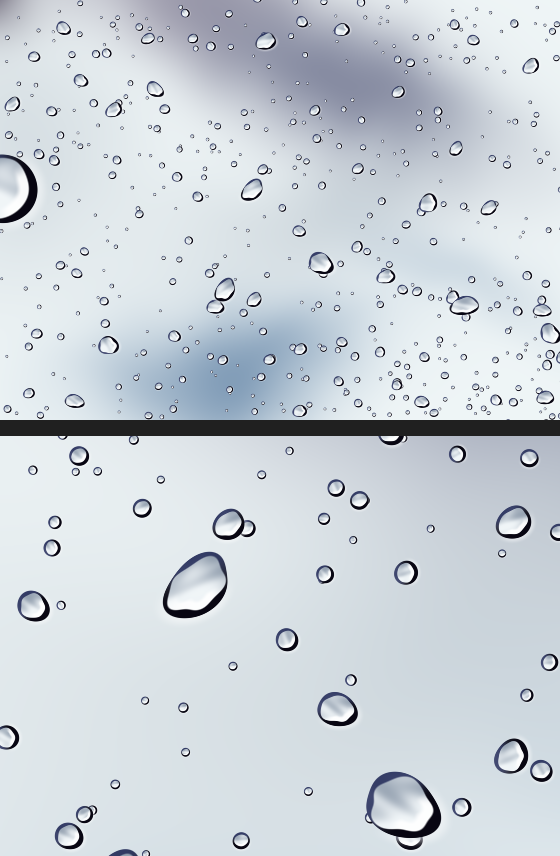
Top: the whole. Bottom: its middle third, enlarged.
This texture is drawn by a WebGL 1 fragment shader. Its source:

```glsl
precision highp float;
// Raindrops with dark refracting rims on a window before a soft cloudy sky.
uniform vec2 u_resolution;

const vec3 CLOUD_WHITE = vec3(0.935, 0.960, 0.965);
const vec3 MIST        = vec3(0.75, 0.79, 0.82);
const vec3 STORM       = vec3(0.51, 0.53, 0.62);
const vec3 MAUVE       = vec3(0.59, 0.57, 0.64);
const vec3 RAIN_BLUE   = vec3(0.49, 0.60, 0.71);
const vec3 CORNER_DARK = vec3(0.22, 0.18, 0.27);
const vec3 INK         = vec3(0.03, 0.025, 0.07);
const vec3 NAVY        = vec3(0.10, 0.13, 0.32);
const vec3 DROP_SHADE  = vec3(0.58, 0.63, 0.69);
const vec3 DROP_LIGHT  = vec3(0.94, 0.96, 0.97);
const vec3 GLINT       = vec3(1.0);
const vec2 SHADOW_DIR  = vec2(0.85, -0.53);
const vec2 GIANT_POS   = vec2(0.005, 0.55);
const float GIANT_RADIUS = 0.083;
const float JITTER     = 0.85;

vec2 hash2(vec2 p) {
  vec3 q = fract(vec3(p.xyx) * vec3(0.1031, 0.1030, 0.0973));
  q += dot(q, q.yzx + 33.33);
  return fract((q.xx + q.yz) * q.zy);
}

vec2 rotate(vec2 p, float angle) {
  float c = cos(angle), s = sin(angle);
  return vec2(c * p.x + s * p.y, c * p.y - s * p.x);
}

// Soft elliptical patch of cloud.
float patchAt(vec2 p, vec2 center, vec2 size, float angle) {
  vec2 q = rotate(p - center, angle) / size;
  return exp(-dot(q, q));
}

// Layered sines give the clouds their uneven edges.
vec2 cloudWarp(vec2 p) {
  vec2 w = vec2(0.0);
  float amp = 0.035, freq = 6.0;
  for (int i = 0; i < 4; i++) {
    w += amp * sin(freq * p.yx + vec2(1.3, 4.1) + w * freq);
    p = rotate(p, 0.9);
    freq *= 1.8;
    amp *= 0.5;
  }
  return w;
}

vec3 sky(vec2 p) {
  vec2 q = p + cloudWarp(p);
  vec3 col = CLOUD_WHITE;
  col = mix(col, MIST, 0.62 * patchAt(q, vec2(0.78, 0.54), vec2(0.40, 0.16), 0.35));
  col = mix(col, MIST, 0.50 * patchAt(q, vec2(0.02, 0.60), vec2(0.28, 0.30), 0.0));
  col = mix(col, MAUVE, 0.85 * patchAt(q, vec2(0.50, 1.02), vec2(0.32, 0.16), -0.3));
  col = mix(col, STORM, 0.95 * patchAt(q, vec2(0.81, 0.81), vec2(0.36, 0.14), -0.55));
  col = mix(col, RAIN_BLUE, 0.95 * patchAt(q, vec2(0.57, 0.13), vec2(0.29, 0.15), 0.25));
  col = mix(col, RAIN_BLUE, 0.25 * patchAt(q, vec2(1.08, 0.34), vec2(0.28, 0.07), -0.5));
  return mix(col, CORNER_DARK, 0.95 * patchAt(q, vec2(-0.02, 1.03), vec2(0.13, 0.12), 0.0));
}

// Drops gather in two bands and toward the lower right.
float crowding(vec2 p) {
  float middle = exp(-pow(abs(p.y - 0.66) / 0.09, 2.0));
  float top = exp(-pow(abs(p.y - 0.94) / 0.07, 2.0));
  float low = smoothstep(0.50, 0.05, p.y) * smoothstep(0.20, 0.95, p.x);
  return 0.38 + 0.55 * middle + 0.55 * top + 0.75 * low;
}

// Paints one drop: mottled lens, uneven dark rim, sharp white glints.
vec3 paintDrop(vec3 col, vec2 d, float radius, vec2 seed, float irregular) {
  float tilt = (seed.x - 0.5) * 1.8;
  vec2 q = rotate(d, tilt);
  float stretch = 1.0 + irregular * 0.6 * seed.y;
  q *= vec2(inversesqrt(stretch), sqrt(stretch)) / radius;
  float angle = atan(q.y, q.x + 1e-5);
  float wobble = sin(2.0 * angle + 6.3 * seed.y) + 0.8 * sin(3.0 * angle + 6.3 * seed.x);
  float r = length(q) / (1.0 + 0.07 * irregular * wobble);
  float soft = 0.6 / (u_resolution.y * radius);
  float mask = 1.0 - smoothstep(1.0 - soft, 1.0 + soft, r);

  // The rim swells on the shadow side and thins where light enters.
  vec2 dir = d / max(length(d), 1e-5);
  float side = dot(dir, rotate(SHADOW_DIR, (seed.y - 0.5) * 2.0));
  float ripple = irregular * 0.05 * sin(5.0 * angle + 9.0 * seed.x);
  float fine = 1.0 - smoothstep(0.004, 0.022, radius);
  float rimWidth = 0.10 + 0.10 * fine + 0.15 * smoothstep(0.0, 1.0, side)
    + 0.08 * smoothstep(0.4, 1.0, -side) + ripple;
  float blur = max(soft, 0.03);
  float rim = smoothstep(1.0 - rimWidth - blur, 1.0 - rimWidth + blur, r);
  rim *= 0.80 + 0.20 * smoothstep(-0.5, 0.5, side);

  float mottle = sin(3.5 * q.x + 6.3 * seed.x + 1.5 * sin(3.0 * q.y)) * sin(4.0 * q.y + 6.3 * seed.y);
  float lift = 0.45 - 0.45 * d.y / radius + 0.22 * mottle;
  vec3 lens = mix(DROP_SHADE, DROP_LIGHT, smoothstep(-0.1, 0.75, lift));
  float inner = r + rimWidth;
  float glint = smoothstep(0.62, 0.80, inner) * smoothstep(0.1, 0.7, side);
  lens = mix(lens, GLINT, 0.9 * glint);
  vec3 rimColor = mix(NAVY, INK, smoothstep(-0.7, 0.2, side + 0.5 * (seed.x - 0.5)));
  // Light focused through the drop leaves a faint bright edge on the glass.
  float halo = smoothstep(1.35, 1.0, r) * smoothstep(-0.2, 0.8, side);
  col = mix(col, GLINT, 0.45 * halo);
  return mix(col, mix(lens, rimColor, rim), mask);
}

// Scatters drops of one size range over jittered cells.
vec3 scatter(vec3 col, vec2 p, float cell, vec2 radii, float density, float salt) {
  vec2 home = floor(p / cell);
  for (int k = 0; k < 9; k++) {
    float row = floor(float(k) / 3.0);
    vec2 id = home + vec2(float(k) - 3.0 * row, row) - 1.0;
    vec2 place = hash2(id + salt), seed = hash2(id + salt + 71.7);
    vec2 pick = hash2(id + salt + 143.1);
    vec2 center = (id + 0.5 + JITTER * (place - 0.5)) * cell;
    float radius = mix(radii.x, radii.y, pick.y * pick.y);
    bool clear = length(center - GIANT_POS) > GIANT_RADIUS + radius;
    if (clear && pick.x < density * crowding(center) && length(p - center) < 2.0 * radius)
      col = paintDrop(col, p - center, radius, seed, smoothstep(0.005, 0.020, radius));
  }
  return col;
}

void main() {
  vec2 p = gl_FragCoord.xy / u_resolution.y;
  vec3 col = sky(p);
  col = scatter(col, p, 0.034, vec2(0.0032, 0.0056), 0.42, 11.0);
  col = scatter(col, p, 0.060, vec2(0.0068, 0.0115), 0.72, 37.0);
  col = scatter(col, p, 0.110, vec2(0.0120, 0.0195), 0.78, 59.0);
  col = scatter(col, p, 0.240, vec2(0.0220, 0.0370), 0.85, 83.0);
  col = paintDrop(col, p - GIANT_POS, GIANT_RADIUS, vec2(0.5, 0.4), 0.1);
  gl_FragColor = vec4(col, 1.0);
}
```
